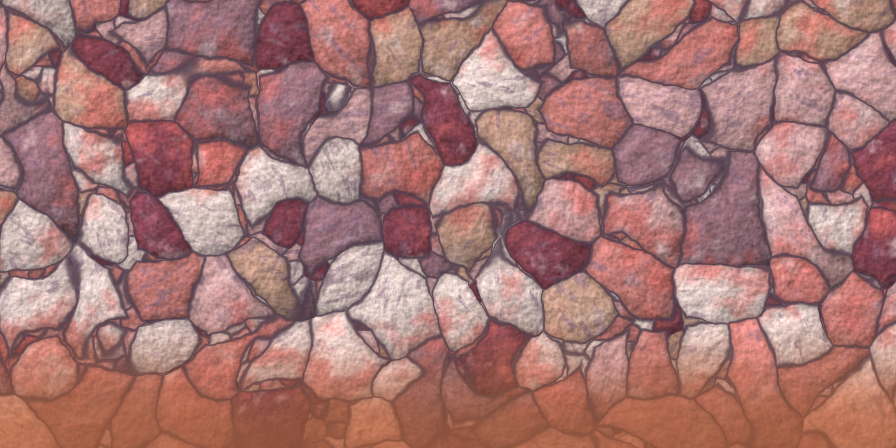
This texture is drawn by a WebGL 1 fragment shader. Its source:

```glsl
precision highp float;
// Rubble wall of pink, cream and maroon stones, with orange dust at its foot.
// Stones are Voronoi cells with a random stretch and tilt per cell; finer
// cells fill the wide joints, and gradient noise gives grain, stains, relief.
uniform vec2 u_resolution;

vec2 hash2(vec2 p) {
  vec3 q = fract(vec3(p.xyx) * vec3(0.1031, 0.1030, 0.0973));
  q += dot(q, q.yzx + 33.33);
  return fract((q.xx + q.yz) * q.zy);
}

float corner(vec2 cell, vec2 offset) {
  float a = 6.2832 * hash2(cell + 71.0).x;
  return dot(vec2(cos(a), sin(a)), offset);
}

float gradientNoise(vec2 p) {
  vec2 i = floor(p), f = fract(p), e = vec2(1.0, 0.0);
  vec2 u = f * f * f * (f * (f * 6.0 - 15.0) + 10.0);
  return mix(mix(corner(i, f), corner(i + e, f - e), u.x),
             mix(corner(i + e.yx, f - e.yx), corner(i + 1.0, f - 1.0), u.x), u.y);
}

float fbm(vec2 p) {
  float sum = 0.0, amp = 0.6;
  for (int i = 0; i < 4; i++) {
    sum += amp * gradientNoise(p);
    p = mat2(1.6, 1.2, -1.2, 1.6) * p + 5.3;
    amp *= 0.55;
  }
  return sum;
}

// Returns the distance to the joint; also the stone's id, offset and tilted axes
float stones(vec2 p, out vec2 id, out vec2 offset, out vec2 grain) {
  float nearest = 9.0, second = 9.0;
  for (int j = -2; j <= 2; j++) {
    for (int i = -2; i <= 2; i++) {
      vec2 cell = floor(p) + vec2(float(i), float(j));
      vec2 shape = hash2(cell + 19.0);
      vec2 r = p - cell - 0.1 - 0.8 * hash2(cell);
      float a = (shape.x - 0.5) * 3.0;
      vec2 q = mat2(cos(a), -sin(a), sin(a), cos(a)) * r;
      float stretch = mix(1.0, 1.5, hash2(cell + 43.0).x);
      float d = length(q * vec2(1.0 / stretch, stretch)) * mix(0.8, 1.25, shape.y);
      if (d < nearest) {
        second = nearest;
        nearest = d;
        id = cell;
        offset = r;
        grain = q;
      } else {
        second = min(second, d);
      }
    }
  }
  return 0.5 * (second - nearest);
}

vec3 stoneTint(float k) {
  vec3 c = vec3(0.84, 0.76, 0.74);                   // cream
  c = mix(c, vec3(0.77, 0.60, 0.60), step(0.24, k)); // rose
  c = mix(c, vec3(0.75, 0.47, 0.45), step(0.47, k)); // salmon
  c = mix(c, vec3(0.72, 0.57, 0.50), step(0.67, k)); // tan
  c = mix(c, vec3(0.57, 0.42, 0.46), step(0.77, k)); // mauve
  return mix(c, vec3(0.48, 0.25, 0.30), step(0.87, k)); // maroon
}

void main() {
  vec2 uv = gl_FragCoord.xy / u_resolution.y;
  vec2 warp = vec2(fbm(uv * 9.0), fbm(uv * 9.0 + 40.0));
  vec2 p = uv + 0.022 * warp;

  // Large stones, with chips in the wider joints
  vec2 id, offset, grain, chipId, chipOffset, chipGrain;
  float edge = stones(p * 7.2, id, offset, grain) / 7.2;
  float chipEdge = stones(p * 19.0 + 31.0, chipId, chipOffset, chipGrain) / 19.0;
  float gap = 0.013 * smoothstep(-0.1, 0.4, gradientNoise(uv * 6.0 + 12.0));
  float joint = abs(edge - gap);
  if (edge < gap) {
    joint = min(joint, chipEdge);
    id = chipId + 90.0;
    offset = chipOffset * 0.5;
    grain = chipGrain * 0.4;
  }

  // Stone colour, mineral streaks and stains that run across stones
  vec2 seed = hash2(id + 7.0);
  float streak = fbm(grain * vec2(2.2, 6.5) + seed * 60.0);
  float blotch = fbm(grain * 1.8 + seed.yx * 80.0);
  float wash = fbm(uv * 3.4 + 8.0) + 0.6 * blotch;
  vec3 color = stoneTint(seed.x);
  color = mix(color, vec3(0.79, 0.40, 0.38), 0.65 * smoothstep(0.0, 0.4, wash));
  color = mix(color, vec3(0.46, 0.36, 0.43), 0.6 * smoothstep(0.08, 0.42, streak - 0.5 * wash));
  color = mix(color, vec3(0.86, 0.77, 0.75), 0.5 * smoothstep(0.1, 0.45, -blotch));

  // Light from the upper left over facets, chiselled relief and rounded rims
  vec2 lightStep = vec2(-0.003, 0.004);
  float relief = fbm(uv * 24.0 + seed * 30.0) - fbm((uv + lightStep) * 24.0 + seed * 30.0);
  float facet = dot(offset, vec2(-0.12, 0.2));
  float light = 1.0 + facet + 0.75 * relief + 0.22 * streak;
  light += 0.14 * gradientNoise(uv * 110.0);
  light *= mix(0.83, 1.02, smoothstep(0.0, 0.018, joint));
  color *= light;

  // Dark joints of varying width
  float width = 0.0022 + 0.003 * smoothstep(-0.2, 0.4, gradientNoise(uv * 13.0));
  float crack = 1.0 - smoothstep(0.2 * width, width + 0.002, joint);
  color = mix(color, vec3(0.31, 0.24, 0.30), 0.78 * crack);

  // Orange dust thickening towards the ground
  float dust = 1.0 - smoothstep(0.02, 0.31, uv.y + 0.09 * fbm(uv * 4.0));
  float tone = dot(color, vec3(0.3, 0.59, 0.11));
  vec3 dusty = vec3(0.67, 0.39, 0.28) * (0.72 + 0.48 * tone);
  color = mix(color, dusty, 0.92 * dust);

  gl_FragColor = vec4(clamp(color, 0.0, 1.0), 1.0);
}
```
